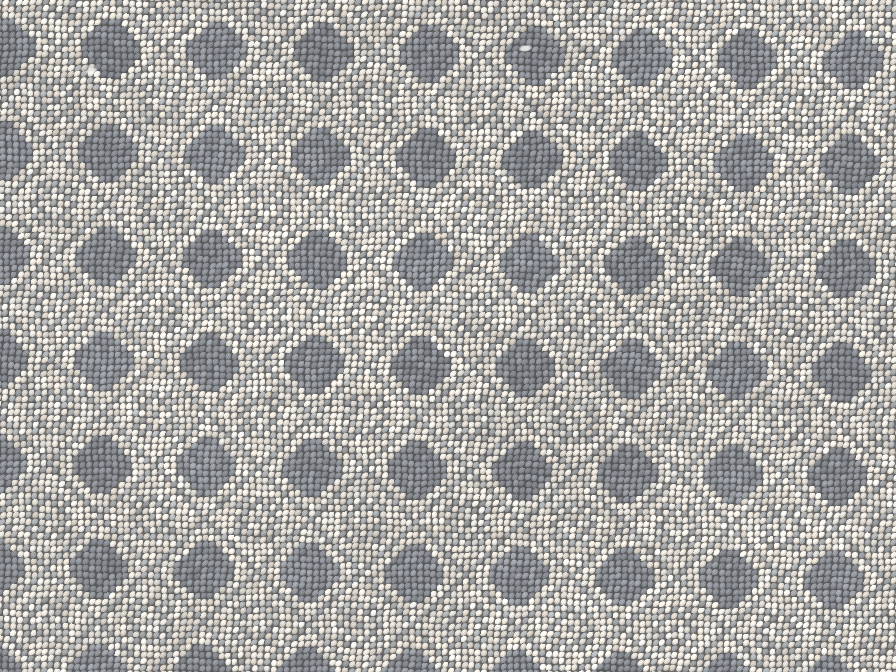
Reproduce this pattern procedurally as a Shadertoy shader.

```glsl
// Woven wool carpet: slate diamonds, dappled flowers and a diagonal lattice in looped stitches.

const vec2 REPEATS = vec2(8.55, 6.46);   // motifs across and down the canvas
const float STITCHES = 16.0;             // stitches along one motif
const vec3 CREAM = vec3(0.95, 0.94, 0.915);
const vec3 SLATE = vec3(0.57, 0.585, 0.61);
const vec3 FADED = vec3(0.67, 0.68, 0.685);
const vec3 GAP = vec3(0.33, 0.335, 0.34);

float hash(vec2 p, float seed) {
    return fract(sin(dot(p, vec2(127.1, 311.7)) + seed * 74.7) * 43758.5);
}

// Layered sines, roughly -1 to 1
float drift(vec2 p, float seed) {
    float a = sin(p.x * 1.3 + 1.7 * sin(p.y * 0.9 + seed));
    float b = sin(p.y * 1.7 - p.x * 0.6 + 2.0 * seed);
    float c = sin(p.x * 3.1 + p.y * 2.3 + seed * 3.0);
    return 0.4 * a + 0.4 * b + 0.2 * c;
}

// Slightly skewed cloth coordinates, one unit per motif
vec2 clothCoord(vec2 uv) {
    float across = uv.x * (REPEATS.x - 0.12 * uv.y) + 0.075 - 0.13 * uv.y;
    float up = uv.y * REPEATS.y + 0.135 * uv.x - 0.006;
    return vec2(across, up);
}

float isStep(float value, float target) {
    return step(abs(value - target), 0.5);
}

// Dyed wool of one stitch, by its step distance from the motif centres
vec3 woolColor(vec2 stitch, float seed) {
    vec2 fromDiamond = abs(mod(stitch + 0.5 * STITCHES, STITCHES) - 0.5 * STITCHES);
    vec2 fromFlower = 0.5 * STITCHES - fromDiamond;
    float d = fromDiamond.x + fromDiamond.y;
    float f = fromFlower.x + fromFlower.y;
    // Diamond with its single-stitch tips cut off
    float diamond = step(d, 5.5) * step(max(fromDiamond.x, fromDiamond.y), 4.5);
    float lattice = isStep(d, 0.5 * STITCHES);
    // Blue eye and ring around a cream flower, with dashes outside
    float ring = max(isStep(f, 0.0), isStep(f, 3.0));
    float dashes = isStep(f, 5.0) * step(abs(fromFlower.x - fromFlower.y), 1.5);
    float flower = max(ring, dashes);
    vec3 cream = CREAM * mix(vec3(1.0), vec3(0.97, 0.945, 0.92), hash(stitch, seed));
    vec3 wool = mix(cream, FADED, max(lattice, flower));
    wool = mix(wool, SLATE, diamond);
    // Each repeat takes the dye a little differently
    float dye = hash(floor(stitch / STITCHES + 0.5), seed + 2.0) - 0.5;
    return wool * (1.0 + 0.08 * dye * max(diamond, flower));
}

// Slanted loop: x is coverage, y is the light on its dome
vec2 stitchLoop(vec2 local, vec2 id, float blur) {
    vec2 jitter = vec2(hash(id, 5.0), hash(id, 6.0)) - 0.5;
    vec2 q = local - 0.18 * jitter;
    float angle = 0.95 + 0.6 * (hash(id, 7.0) - 0.5);
    vec2 axis = vec2(cos(angle), sin(angle));
    vec2 along = vec2(dot(q, axis), dot(q, vec2(-axis.y, axis.x)));
    float r = length(along / vec2(0.62, 0.47));
    float coverage = 1.0 - smoothstep(0.92 - blur, 0.92 + blur, r);
    float dome = sqrt(max(0.0, 1.0 - r * r));
    float strands = 0.05 * sin(along.y * 24.0 + 3.0 * along.x);
    float light = 0.72 + 0.30 * dome + 0.28 * dot(q, vec2(-0.5, 0.85)) + strands;
    return vec2(coverage, light);
}

// Rare pale lint caught on the pile
float lint(vec2 s, float rarity) {
    vec2 cell = floor(s / 9.0);
    vec2 center = vec2(hash(cell, 11.0), hash(cell, 12.0)) * 5.0 + 2.0;
    vec2 q = mod(s, 9.0) - center;
    float r = length(vec2(q.x - 0.4 * q.y, q.y * 1.6));
    return step(rarity, hash(cell, 13.0)) * (1.0 - smoothstep(0.45, 1.0, r));
}

void mainImage(out vec4 fragColor, in vec2 fragCoord) {
    vec2 uv = fragCoord / iResolution.xy;
    vec2 cloth = clothCoord(uv);
    vec2 s = cloth * STITCHES;
    // Small wobble keeps the rows hand-made
    s += 0.12 * vec2(sin(s.y * 0.7 + s.x * 0.13), sin(s.x * 0.6 - s.y * 0.17));
    vec2 id = floor(s + 0.5);
    float pixel = REPEATS.y * STITCHES / iResolution.y;

    vec2 loop = stitchLoop(s - id, id, 0.10 + 0.7 * pixel);
    float tone = 1.0 + 0.20 * (hash(id, 9.0) - 0.5);
    vec3 wool = woolColor(id, 3.0);
    vec3 gap = mix(GAP, wool * 0.6, 0.35);
    vec3 color = mix(gap, wool * loop.y * tone, loop.x);

    // Uneven wear, then lint
    color *= 1.0 + 0.03 * drift(cloth * 0.8, 2.0);
    color = mix(color, vec3(0.65), 0.03 + 0.03 * drift(cloth * 0.5, 7.0));
    color = mix(color, vec3(0.96, 0.96, 0.95), 0.85 * lint(s, 0.992));
    fragColor = vec4(clamp(color, 0.0, 1.0), 1.0);
}
```
